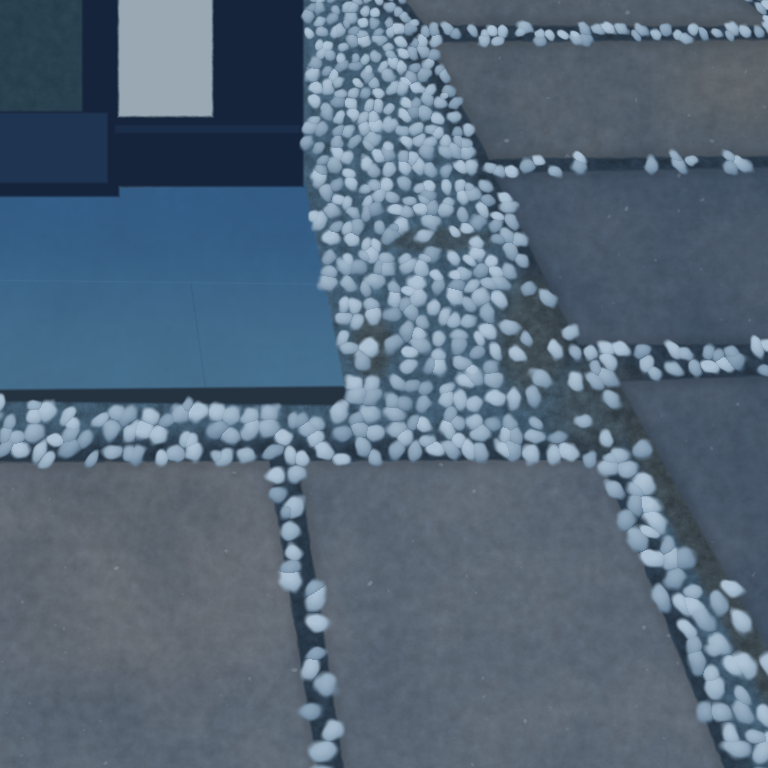
Give the GLSL for this texture, as a three.js fragment shader.

```glsl
varying vec2 vUv;

const float STONE_FAR = 0.0145;   // stone cell size at the top
const float STONE_GROW = 0.0150;  // growth of the cell downwards
const float EDGE = 0.0026;
const vec3 SOIL_DARK = vec3(0.16, 0.22, 0.28);
const vec3 SOIL_BROWN = vec3(0.25, 0.29, 0.31);
const vec3 GRAVEL_BED = vec3(0.25, 0.35, 0.43);
const vec3 STONE_SHADE = vec3(0.33, 0.44, 0.54);
const vec3 STONE_LIGHT = vec3(0.68, 0.76, 0.83);
const vec3 SLAB_NEAR = vec3(0.362, 0.405, 0.457);
const vec3 SLAB_FAR = vec3(0.33, 0.375, 0.42);
const vec3 SLAB_BLUE = vec3(0.275, 0.335, 0.405);
const vec3 STEP_BACK = vec3(0.20, 0.36, 0.52);
const vec3 STEP_FRONT = vec3(0.27, 0.43, 0.55);
const vec3 FRAME = vec3(0.085, 0.14, 0.23);
const vec3 SILL = vec3(0.13, 0.22, 0.34);
const vec3 GLASS = vec3(0.16, 0.25, 0.31);
const vec3 PANEL = vec3(0.60, 0.66, 0.70);

vec2 hash2(vec2 p) {
  p = vec2(dot(p, vec2(127.1, 311.7)), dot(p, vec2(269.5, 183.3)));
  return fract(sin(p) * 43758.5);
}

float corner(vec2 i, vec2 f, vec2 o) { return dot(hash2(i + o) * 2.0 - 1.0, f - o); }

float gradientNoise(vec2 p) {
  vec2 i = floor(p), f = fract(p), u = f * f * (3.0 - 2.0 * f);
  return mix(mix(corner(i, f, vec2(0, 0)), corner(i, f, vec2(1, 0)), u.x),
             mix(corner(i, f, vec2(0, 1)), corner(i, f, vec2(1, 1)), u.x), u.y);
}

float fbm(vec2 p) {
  float sum = 0.0, amp = 1.0;
  for (int i = 0; i < 4; i++) {
    sum += amp * gradientNoise(p);
    p = p * 2.1 + 7.3;
    amp *= 0.6;
  }
  return sum;
}

// Signed distance to the line a-b, positive on its left
float side(vec2 p, vec2 a, vec2 b) {
  vec2 d = normalize(b - a);
  return dot(p - a, vec2(-d.y, d.x));
}

// Convex quad: top left and right, bottom right and left
float quad(vec2 p, vec4 t, vec4 b) {
  return max(max(side(p, t.xy, t.zw), side(p, t.zw, b.xy)),
             max(side(p, b.xy, b.zw), side(p, b.zw, t.xy)));
}

float box(vec2 p, vec4 r) {
  vec2 d = max(r.xy - p, p - r.zw);
  return max(d.x, d.y);
}

float fill(float d) { return 1.0 - smoothstep(-EDGE, EDGE, d); }

float stepTop(vec2 p) { return quad(p, vec4(-0.05, 0.75, 0.397, 0.762), vec4(0.449, 0.497, -0.05, 0.492)); }
float stepFace(vec2 p) { return quad(p, vec4(-0.05, 0.5, 0.449, 0.502), vec4(0.451, 0.472, -0.05, 0.478)); }
float doorway(vec2 p) { return min(box(p, vec4(-0.1, 0.757, 0.395, 1.1)), box(p, vec4(-0.1, 0.744, 0.155, 1.1))); }

void nearer(inout vec4 best, float d, vec3 tone) { if (d < best.w) best = vec4(tone, d); }

// Nearest slab: tone in rgb, signed distance in w
vec4 paving(vec2 p) {
  vec4 s = vec4(9.0);
  nearer(s, quad(p, vec4(0.51, 1.02, 0.95, 1.02), vec4(1.01, 0.965, 0.553, 0.967)), SLAB_FAR);
  nearer(s, quad(p, vec4(0.557, 0.945, 1.05, 0.949), vec4(1.05, 0.797, 0.637, 0.793)), SLAB_FAR);
  nearer(s, quad(p, vec4(0.642, 0.775, 1.05, 0.783), vec4(1.05, 0.552, 0.753, 0.551)), SLAB_BLUE);
  nearer(s, quad(p, vec4(0.805, 0.503, 1.05, 0.513), vec4(1.2, -0.1, 1.0, 0.154)), SLAB_BLUE);
  nearer(s, quad(p, vec4(-0.05, 0.398, 0.35, 0.4), vec4(0.418, -0.03, -0.05, -0.03)), SLAB_NEAR);
  nearer(s, quad(p, vec4(0.388, 0.4, 0.783, 0.401), vec4(0.955, -0.03, 0.452, -0.03)), SLAB_NEAR);
  return s;
}

float blob(vec2 p, vec4 e) { return 1.0 - smoothstep(0.5, 1.3, length((p - e.xy) / e.zw)); }

// Bare earth between the stones
float bareSoil(vec2 p) {
  float s = max(blob(p, vec4(0.695, 0.56, 0.05, 0.09)), blob(p, vec4(0.485, 0.55, 0.028, 0.05)));
  s = max(s, 0.7 * blob(p, vec4(0.57, 0.688, 0.08, 0.018)));
  s = max(s, 0.8 * blob(p, vec4(0.78, 0.47, 0.07, 0.07)));
  vec2 a = p - vec2(0.835, 0.44), b = vec2(0.2, -0.38);
  float t = clamp(dot(a, b) / dot(b, b), 0.0, 1.0);
  return max(s, 1.0 - smoothstep(0.015, 0.032, length(a - b * t)));
}

float stoneDensity(vec2 p) {
  float gap = min(min(stepTop(p), stepFace(p)), min(doorway(p), paving(p).w + 0.003));
  return step(0.003, gap) * (1.0 - 0.85 * bareSoil(p));
}

// Pebbles on a grid that widens downwards: colour and coverage
vec4 pebbles(vec2 p) {
  float size = STONE_FAR + STONE_GROW * (1.0 - p.y);
  vec2 q = vec2((p.x - 0.5) / size, -log(size) / STONE_GROW);
  float best = 9.0, wobble = 0.4 * gradientNoise(q * 1.9);
  vec3 tone = STONE_LIGHT;
  for (int j = -1; j <= 1; j++) for (int i = -1; i <= 1; i++) {
    vec2 cell = floor(q) + vec2(i, j), h = hash2(cell), k = hash2(cell + 31.7);
    vec2 c = cell + 0.1 + 0.8 * h, o = q - c;
    float s = exp(-STONE_GROW * c.y), cs = cos(6.28 * k.y), sn = sin(6.28 * k.y);
    vec2 centre = vec2(0.5 + c.x * s, 1.0 - (s - STONE_FAR) / STONE_GROW);
    vec2 l = mat2(cs, -sn, sn, cs) * o * vec2(1.0, 1.1 + 0.5 * h.x);
    float d = length(l) / (0.54 + 0.24 * h.y) + wobble;
    if (d < best && k.x < stoneDensity(centre)) {
      best = d;
      float light = 0.55 + 0.5 * k.y + 0.4 * dot(o, vec2(-0.4, 0.9)) - 0.35 * d * d;
      tone = mix(STONE_SHADE, STONE_LIGHT, clamp(light, 0.0, 1.0));
    }
  }
  return vec4(tone, 1.0 - smoothstep(0.65, 1.15, best));
}

vec3 doorColour(vec2 p, float grain) {
  vec3 c = mix(FRAME, SILL, 0.8 * fill(box(p, vec4(-0.1, 0.762, 0.14, 0.853))));
  c = mix(c, GLASS + 0.03 * grain, fill(box(p, vec4(-0.1, 0.855, 0.107, 1.1))));
  c = mix(c, SILL, 0.5 * fill(box(p, vec4(0.15, 0.827, 0.39, 0.837))));
  return mix(c, PANEL, fill(box(p, vec4(0.154, 0.848, 0.277, 1.1)) + 0.001 * grain));
}

void main() {
  vec2 p = vUv;
  float broad = fbm(p * 7.0), grain = fbm(p * 60.0), bare = bareSoil(p);

  // Earth, then slabs with worn edges and warm stains
  vec4 slab = paving(p);
  vec3 col = mix(SOIL_DARK, GRAVEL_BED, smoothstep(0.01, 0.05, slab.w));
  col = mix(col, SOIL_BROWN, 0.8 * bare) * (1.0 + 0.3 * grain);
  float worn = slab.w + 0.003 * grain;
  float warm = broad + blob(p, vec4(0.17, 0.27, 0.23, 0.2)) + blob(p, vec4(1.0, 0.9, 0.14, 0.08));
  vec3 face = slab.rgb * (1.0 + 0.1 * (broad + grain)) + vec3(0.02, 0.005, -0.012) * warm;
  face += 0.1 * smoothstep(0.4, 0.62, gradientNoise(p * 90.0));
  face *= 0.9 + 0.1 * smoothstep(0.0, 0.018, -worn);
  col = mix(col, face, fill(worn));

  // Blue step with tile joints and shaded front, then the door
  vec3 tile = mix(STEP_FRONT, STEP_BACK, smoothstep(0.49, 0.75, p.y)) * (1.0 + 0.04 * broad + 0.02 * grain);
  tile += 0.04 * fill(abs(p.y - 0.635 + 0.012 * p.x));
  tile -= 0.05 * fill(abs(p.x - 0.337 + 0.14 * p.y)) * step(p.y, 0.633);
  col = mix(col, SOIL_DARK * 0.9, fill(stepFace(p)));
  col = mix(col, tile, fill(stepTop(p)));
  col = mix(col, doorColour(p, grain), fill(doorway(p)));

  // Pebbles lie over the slab edges
  if (slab.w > -0.03) {
    vec4 pebble = pebbles(p);
    col = mix(col, pebble.rgb, pebble.a);
  }
  gl_FragColor = vec4(col, 1.0);
}
```
